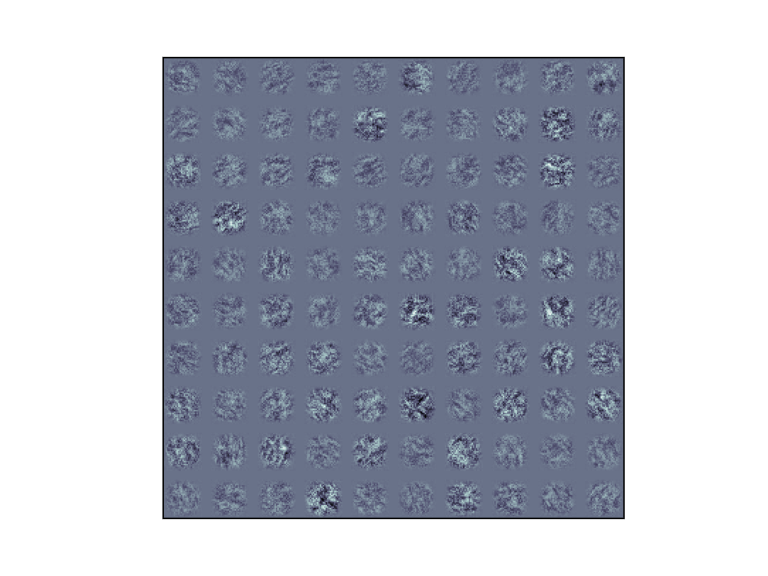
Reproduce this pattern procedurally as a WebGL 1 fragment shader.

```glsl
precision highp float;
// Framed 10 by 10 sheet of small noisy filter patches in slate blue on white.

uniform vec2 u_resolution;

const vec2 PANEL_CENTER = vec2(0.5125, 0.5); // fraction of the canvas
const float PANEL_SIZE = 0.8;                // fraction of the canvas height
const float FRAME_WIDTH = 0.0026;            // fraction of the canvas height
const float COUNT = 10.0;                    // patches across and down
const float PATCH = 28.0;                    // patch side in grains
const float GAP = 5.0;                       // grains between patches
const float BLOB_RADIUS = 11.3;              // active part of a patch, in grains
const float BLOB_SOFTNESS = 2.6;
const float BASE_TONE = 0.47;
const float CONTRAST_MIN = 0.13;
const float CONTRAST_MAX = 0.32;
const float HALO = 0.07;                     // faint grain around the blob
const float FINE_WEIGHT = 0.62;
const float STREAK_WEIGHT = 0.75;
const float STROKE_WEIGHT = 0.8;
const vec2 STREAK_SIZE = vec2(4.2, 2.0);     // in grains
const int STROKES = 4;
const vec3 PAPER = vec3(1.0);
const vec3 INK = vec3(0.0);

float hash(vec2 p) {
  vec3 q = fract(p.xyx * vec3(0.1031, 0.1030, 0.0973));
  q += dot(q, q.yzx + 33.33);
  return fract((q.x + q.y) * q.z);
}

// Smooth value noise from -1 to 1
float noise(vec2 p) {
  vec2 i = floor(p);
  vec2 f = p - i;
  f = f * f * (3.0 - 2.0 * f);
  float low = mix(hash(i), hash(i + vec2(1.0, 0.0)), f.x);
  float high = mix(hash(i + vec2(0.0, 1.0)), hash(i + 1.0), f.x);
  return 2.0 * mix(low, high, f.y) - 1.0;
}

vec2 rotate(vec2 p, float angle) {
  float c = cos(angle);
  float s = sin(angle);
  return vec2(c * p.x + s * p.y, c * p.y - s * p.x);
}

// Piecewise linear ramp: black, slate, pale teal, white
vec3 slateRamp(float t) {
  vec3 dark = mix(vec3(0.0), vec3(0.319, 0.319, 0.444), clamp(t / 0.365, 0.0, 1.0));
  vec3 mid = mix(dark, vec3(0.653, 0.778, 0.778), clamp((t - 0.365) / 0.381, 0.0, 1.0));
  return mix(mid, vec3(1.0), clamp((t - 0.746) / 0.254, 0.0, 1.0));
}

// Sum of short, bent light and dark strokes
float strokes(vec2 p, vec2 cell) {
  float sum = 0.0;
  for (int i = 0; i < STROKES; i++) {
    vec2 seed = cell * 7.0 + vec2(float(i) * 83.0 + 11.0, 301.0);
    vec2 center = (vec2(hash(seed), hash(seed + 17.0)) - 0.5) * 14.0;
    vec2 q = rotate(p - center, 6.2832 * hash(seed + 31.0));
    q.y += (hash(seed + 47.0) - 0.5) * 0.22 * q.x * q.x;
    q /= vec2(mix(2.2, 5.0, hash(seed + 59.0)), mix(1.0, 1.7, hash(seed + 71.0)));
    float side = mod(float(i), 2.0) * 2.0 - 1.0;
    sum += side * hash(seed + 97.0) * exp(-dot(q, q));
  }
  return sum;
}

// Tone of one patch; p is measured in grains from its center
float patchTone(vec2 p, vec2 cell) {
  vec2 seed = cell * 53.0 + 200.0;
  float energy = hash(seed + 5.0);
  float contrast = mix(CONTRAST_MIN, CONTRAST_MAX, energy * energy);

  float fine = noise(p + seed);
  vec2 bent = p + 1.5 * vec2(noise(p * 0.2 + seed), noise(p * 0.2 + seed + 400.0));
  vec2 along = rotate(bent, 3.1416 * hash(seed + 9.0)) / STREAK_SIZE;
  float streak = noise(along + seed * 1.7 + 700.0);
  float detail = FINE_WEIGHT * fine + STREAK_WEIGHT * streak
               + STROKE_WEIGHT * (0.5 + energy) * strokes(p, cell);

  // Rounded square with a ragged, soft rim
  vec2 p2 = p * p;
  float reach = sqrt(sqrt(dot(p2, p2))) * 0.5 + length(p) * 0.5;
  reach += 0.8 * noise(p * 0.45 + seed + 900.0);
  float blob = 1.0 - smoothstep(BLOB_RADIUS - BLOB_SOFTNESS, BLOB_RADIUS + BLOB_SOFTNESS, reach);
  float edge = max(abs(p.x), abs(p.y));
  float halo = HALO * (1.0 - smoothstep(PATCH * 0.5 - 1.0, PATCH * 0.5, edge));
  return BASE_TONE + contrast * (detail * blob + fine * halo);
}

void main() {
  float aspect = u_resolution.x / u_resolution.y;
  float pixel = 1.0 / u_resolution.y;
  vec2 pos = gl_FragCoord.xy * pixel - PANEL_CENTER * vec2(aspect, 1.0);

  // Patch grid, flush with the panel on all sides
  float grains = COUNT * PATCH + (COUNT - 1.0) * GAP;
  vec2 grid = (pos / PANEL_SIZE + 0.5) * grains;
  vec2 cell = clamp(floor((grid + GAP * 0.5) / (PATCH + GAP)), 0.0, COUNT - 1.0);
  vec2 local = grid - cell * (PATCH + GAP) - PATCH * 0.5;
  vec3 panel = slateRamp(patchTone(local, cell));

  // Panel on paper, then its thin frame
  float border = max(abs(pos.x), abs(pos.y)) - PANEL_SIZE * 0.5;
  vec3 color = mix(panel, PAPER, clamp(border / pixel + 0.5, 0.0, 1.0));
  float line = clamp((FRAME_WIDTH * 0.5 - abs(border)) / pixel + 0.5, 0.0, 1.0);
  gl_FragColor = vec4(mix(color, INK, line), 1.0);
}
```
